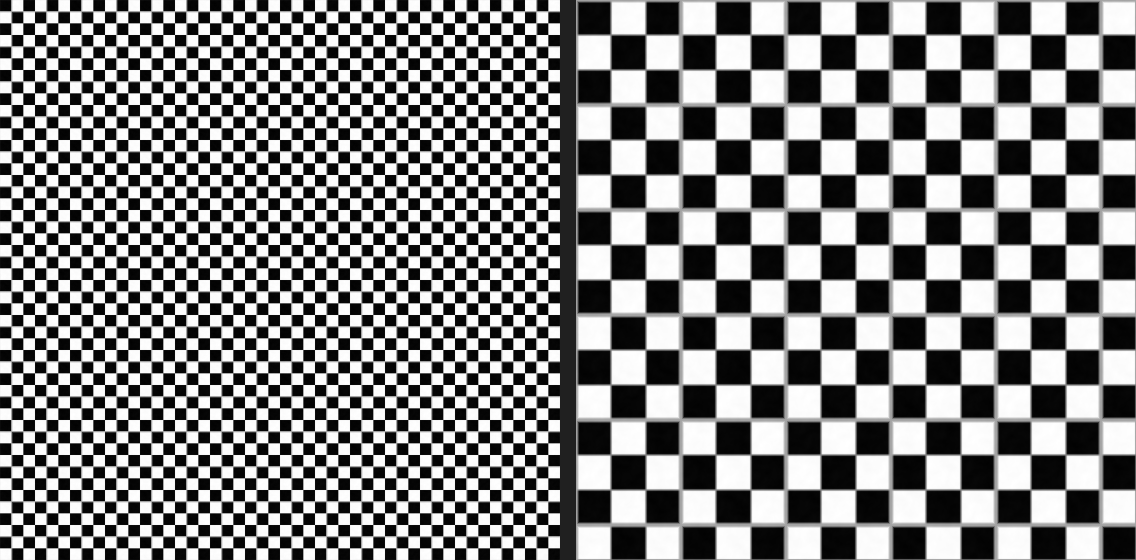
Left, the full canvas; right, a detail of the centre.
A Shadertoy shader for this pattern:

```glsl
// Fine black and white checkerboard, black in the top left corner.
// Each axis is a softened square wave; their product gives the checks.
// Every third seam carries a thin grey line, and the tones are lightly mottled.

const float CELLS = 48.0;          // squares along each side
const float SEAM_PERIOD = 3.0;     // squares between grey seams
const float SEAM_OFFSET = 1.0;     // first grey seam, from the top left
const float SEAM_HALF_WIDTH = 0.06; // in squares
const float SEAM_OPACITY = 0.95;
const float EDGE_BLUR = 0.09;      // in squares
const float MOTTLE = 0.012;
const vec3 BLACK = vec3(0.018);
const vec3 WHITE = vec3(0.99);
const vec3 SEAM_GREY = vec3(0.65);

// Alternates +1 and -1 per unit, with a linear ramp across each edge.
vec2 squareWave(vec2 p, float blur) {
    vec2 f = fract(p);
    vec2 edgeDist = min(f, 1.0 - f);
    vec2 side = 1.0 - 2.0 * mod(floor(p), 2.0);
    return side * clamp(2.0 * edgeDist / blur, 0.0, 1.0);
}

// Coverage of the grey line on every third seam, on either axis.
float seamLine(vec2 p, float blur) {
    float halfPeriod = 0.5 * SEAM_PERIOD;
    vec2 d = abs(mod(p - SEAM_OFFSET + halfPeriod, SEAM_PERIOD) - halfPeriod);
    float nearest = min(d.x, d.y);
    return 1.0 - smoothstep(SEAM_HALF_WIDTH - 0.5 * blur,
                            SEAM_HALF_WIDTH + 0.5 * blur, nearest);
}

// Layered sines, roughly in the range -1 to 1.
float sineNoise(vec2 p) {
    float sum = 0.0;
    float amplitude = 0.5;
    for (int i = 0; i < 3; i++) {
        sum += amplitude * sin(p.x + 1.7 * sin(p.y)) * sin(p.y + 1.3 * sin(p.x));
        p = mat2(0.8, 0.6, -0.6, 0.8) * p * 1.9 + 2.3;
        amplitude *= 0.6;
    }
    return sum;
}

void mainImage(out vec4 fragColor, in vec2 fragCoord) {
    // Grid coordinates in squares, with rows counted from the top
    vec2 uv = fragCoord / iResolution.xy;
    vec2 grid = CELLS * vec2(uv.x, 1.0 - uv.y);
    float pixel = CELLS / min(iResolution.x, iResolution.y);
    float blur = max(pixel, EDGE_BLUR);

    // Checks
    vec2 wave = squareWave(grid, blur);
    vec3 color = mix(WHITE, BLACK, 0.5 + 0.5 * wave.x * wave.y);

    // Grey seams, then faint uneven tone
    color = mix(color, SEAM_GREY, SEAM_OPACITY * seamLine(grid, blur));
    color += MOTTLE * sineNoise(grid * 5.3);

    fragColor = vec4(clamp(color, 0.0, 1.0), 1.0);
}
```
